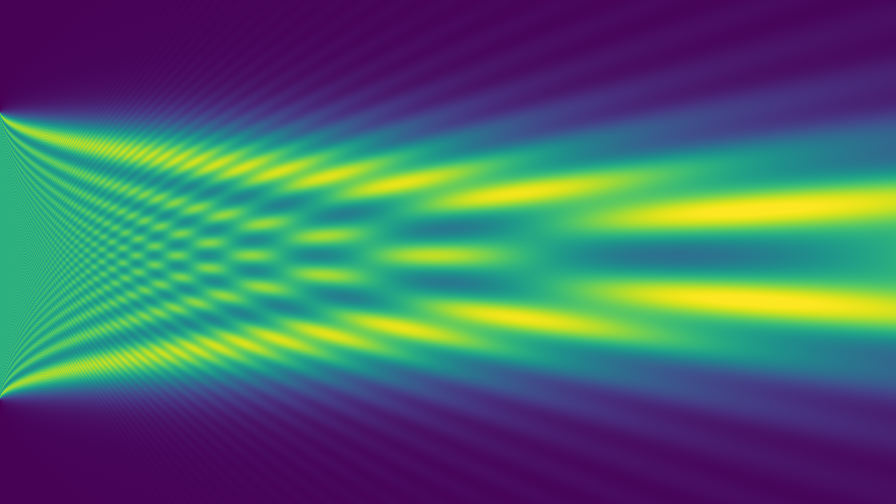
Give the GLSL for this background, as a Shadertoy shader.

```glsl
// Near-field diffraction of a plane wave passing a slit on the left border.
// Each slit edge adds a Fresnel integral; the squared sum is the intensity,
// which is coloured by a violet-teal-yellow ramp.

#define SLIT_CENTER 0.493     // height of the slit axis, canvas height = 1
#define SLIT_HALF   0.2847    // half of the slit opening
#define WAVELENGTH  0.0342    // sets how fast the fringes spread
#define EXPOSURE    0.635     // intensity to colour ramp position
#define FRINGE_BLUR 0.36      // width of the fringe filter, in output samples

const float PI = 3.14159;

// Fresnel integral C(u) + iS(u) by a rational fit. The oscillating part
// fades where its phase turns too fast for the sample spacing du.
vec2 fresnel(float u, float du) {
    float a = abs(u);
    float f = (1.0 + 0.926 * a) / (2.0 + a * (1.792 + a * 3.104));
    float g = 1.0 / (2.0 + a * (4.142 + a * (3.492 + a * 6.67)));
    float phase = 0.5 * PI * a * a;
    float c = cos(phase), s = sin(phase);
    float blur = PI * a * du * FRINGE_BLUR;
    vec2 wave = vec2(f * s - g * c, -f * c - g * s) * exp(-0.5 * blur * blur);
    return sign(u) * (0.5 + wave);
}

// Light intensity at a distance behind the slit and an offset from its axis.
float slitIntensity(float dist, float offset, float pixel) {
    float scale = sqrt(2.0 / (WAVELENGTH * dist));
    float du = scale * pixel;
    vec2 field = fresnel((offset + SLIT_HALF) * scale, du)
               - fresnel((offset - SLIT_HALF) * scale, du);
    return 0.5 * dot(field, field);
}

// Polynomial colour ramp from dark violet through teal to yellow.
vec3 colourRamp(float t) {
    const vec3 c0 = vec3(0.2777, 0.0054, 0.3341);
    const vec3 c1 = vec3(0.1051, 1.4046, 1.3846);
    const vec3 c2 = vec3(-0.3309, 0.2148, 0.0951);
    const vec3 c3 = vec3(-4.6342, -5.7991, -19.3324);
    const vec3 c4 = vec3(6.2283, 14.1799, 56.6906);
    const vec3 c5 = vec3(4.7764, -13.7451, -65.3530);
    const vec3 c6 = vec3(-5.4355, 4.6459, 26.3124);
    return c0 + t * (c1 + t * (c2 + t * (c3 + t * (c4 + t * (c5 + t * c6)))));
}

void mainImage(out vec4 fragColor, in vec2 fragCoord) {
    float pixel = 1.0 / iResolution.y;
    vec2 p = fragCoord * pixel;
    float light = slitIntensity(max(p.x, 1e-4), p.y - SLIT_CENTER, pixel);
    vec3 colour = colourRamp(clamp(light * EXPOSURE, 0.0, 1.0));
    fragColor = vec4(clamp(colour, 0.0, 1.0), 1.0);
}
```
